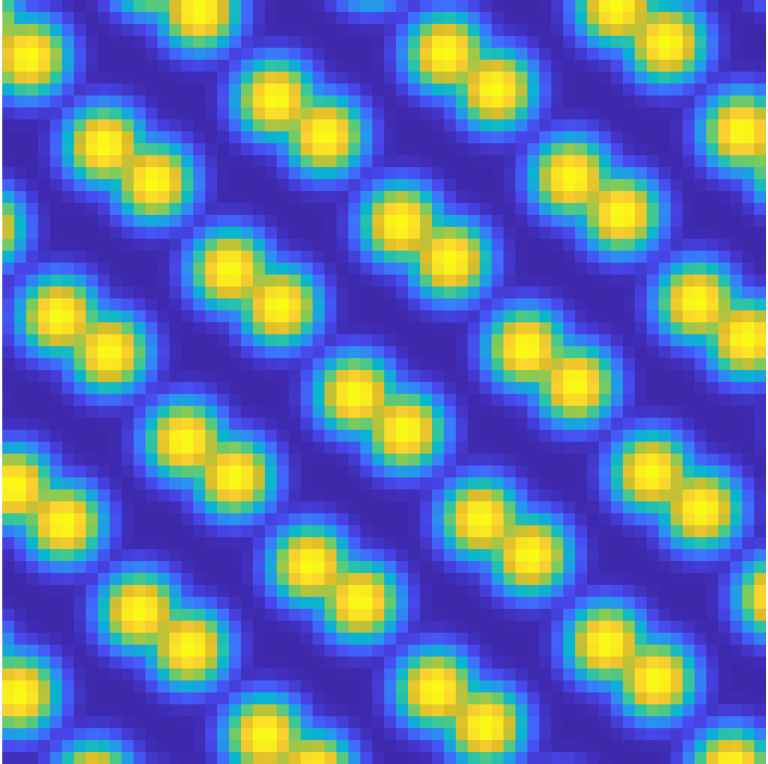
Give the GLSL for this pattern, as a WebGL 1 fragment shader.

```glsl
precision highp float;

uniform vec2 u_resolution;

// Ramp from deep blue through teal and green to yellow
vec3 heatColor(float level) {
    float t = clamp(level, 0.0, 1.0) * 9.0;
    vec3 c = vec3(0.242, 0.150, 0.660);
    c = mix(c, vec3(0.280, 0.278, 0.922), clamp(t, 0.0, 1.0));
    c = mix(c, vec3(0.244, 0.436, 0.999), clamp(t - 1.0, 0.0, 1.0));
    c = mix(c, vec3(0.154, 0.590, 0.922), clamp(t - 2.0, 0.0, 1.0));
    c = mix(c, vec3(0.030, 0.708, 0.816), clamp(t - 3.0, 0.0, 1.0));
    c = mix(c, vec3(0.194, 0.776, 0.625), clamp(t - 4.0, 0.0, 1.0));
    c = mix(c, vec3(0.504, 0.799, 0.348), clamp(t - 5.0, 0.0, 1.0));
    c = mix(c, vec3(0.863, 0.741, 0.160), clamp(t - 6.0, 0.0, 1.0));
    c = mix(c, vec3(0.989, 0.814, 0.189), clamp(t - 7.0, 0.0, 1.0));
    return mix(c, vec3(0.977, 0.984, 0.081), clamp(t - 8.0, 0.0, 1.0));
}

float bump(vec2 offset) {
    return exp(-pow(length(offset) / 3.4, 2.7));
}

// Paired bumps on an oblique lattice, measured in grid cells
float pairField(vec2 cell) {
    vec2 stepA = vec2(10.51, 10.43);
    vec2 stepB = vec2(14.30, -3.87);
    vec2 halfPair = vec2(2.08, 1.525);
    vec2 p = cell - vec2(29.58, 33.03) - halfPair;

    float det = stepA.x * stepB.y - stepA.y * stepB.x;
    vec2 lattice = vec2(p.x * stepB.y - p.y * stepB.x,
                        stepA.x * p.y - stepA.y * p.x) / det;
    vec2 nearest = floor(lattice + 0.5);

    float sum = 0.0;
    for (int j = -1; j <= 1; j++) {
        for (int i = -1; i <= 1; i++) {
            vec2 id = nearest + vec2(float(i), float(j));
            vec2 d = p - id.x * stepA - id.y * stepB;
            sum += pow(bump(d - halfPair), 4.0) + pow(bump(d + halfPair), 4.0);
        }
    }
    return pow(sum, 0.25);
}

vec3 cellColor(vec2 center) {
    return heatColor(pairField(center));
}

void main() {
    vec2 uv = gl_FragCoord.xy / u_resolution;

    // 64 by 64 grid counted from the upper left
    vec2 grid = vec2((uv.x - 0.003) / 0.9945, 1.0 - uv.y) * 64.0;
    vec2 base = floor(grid - 0.5) + 0.5;
    vec2 soft = min(45.0 / u_resolution, 0.5);
    vec2 blend = smoothstep(0.5 - soft, 0.5 + soft, fract(grid - 0.5));

    // Flat cells with narrow softened borders
    vec3 upper = mix(cellColor(base), cellColor(base + vec2(1.0, 0.0)), blend.x);
    vec3 lower = mix(cellColor(base + vec2(0.0, 1.0)), cellColor(base + 1.0), blend.x);
    vec3 color = mix(upper, lower, blend.y);

    // Thin white side margins
    float pixel = 1.0 / u_resolution.x;
    float inside = smoothstep(-0.5 * pixel, 0.5 * pixel, uv.x - 0.003)
                 * smoothstep(-0.5 * pixel, 0.5 * pixel, 0.9975 - uv.x);
    gl_FragColor = vec4(mix(vec3(1.0), color, inside), 1.0);
}
```
